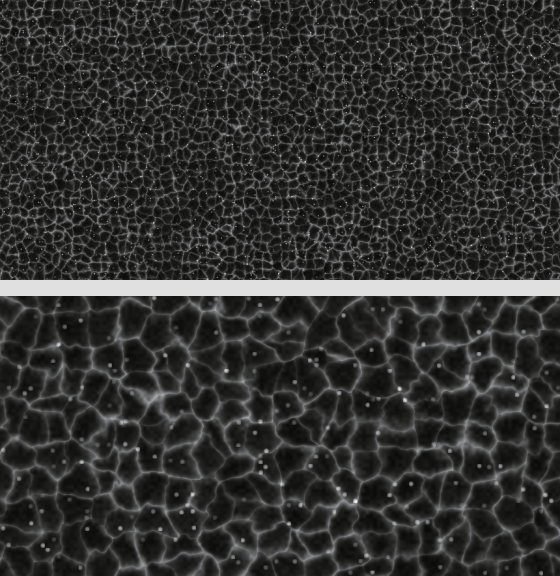
Top: the whole. Bottom: its middle third, enlarged.
Reproduce this texture procedurally as a Shadertoy shader.

```glsl
// Black crinkled coating: dark rounded pebbles in a web of pale grey veins, with fine glints.
#define CELLS 31.0         // pebbles per canvas height
#define VEIN_WIDTH 0.078   // vein falloff, in pebble units
#define VEIN_LIGHT 0.44    // vein brightness
#define BASE_LIGHT 0.062   // pebble brightness
#define WARP 0.20          // crookedness of the veins
#define RELIEF 0.07        // side lighting of the pebbles
#define GRAIN 0.075        // fine surface noise
#define GLINT_SHARE 0.035  // share of grains that sparkle
#define GLINT_LIGHT 0.34   // sparkle brightness
#define WARM_DARK vec3(1.01, 1.0, 0.965)
#define COOL_LIGHT vec3(0.99, 1.0, 1.02)

// Integer hash: two random values per lattice point
vec2 hash2(vec2 cell) {
    uvec2 q = uvec2(ivec2(cell)) * uvec2(1597u, 3812u) + uvec2(7919u, 104729u);
    uint n = (q.x ^ (q.y * 26699u)) * 747796u + 28913u;
    n = ((n >> 15u) ^ n) * 73244475u;
    n = ((n >> 16u) ^ n) * 73244475u;
    n = (n >> 16u) ^ n;
    return vec2(n & 65535u, n >> 16u) / 65535.0;
}

// Smooth value noise, two channels
vec2 noise2(vec2 p) {
    vec2 i = floor(p), f = fract(p);
    f = f * f * (3.0 - 2.0 * f);
    return mix(mix(hash2(i), hash2(i + vec2(1, 0)), f.x),
               mix(hash2(i + vec2(0, 1)), hash2(i + vec2(1, 1)), f.x), f.y);
}

// Returns vein strength in x, sideways position inside the pebble in y, pebble tint in z
vec3 pebbles(vec2 p) {
    vec2 home = floor(p), nearest = vec2(0), toSeed = vec2(9);
    for (int y = -1; y <= 1; y++)
    for (int x = -1; x <= 1; x++) {
        vec2 id = home + vec2(x, y);
        vec2 r = id + 0.08 + 0.84 * hash2(id) - p;
        if (dot(r, r) < dot(toSeed, toSeed)) { toSeed = r; nearest = id; }
    }
    // Sum the glow of all borders, so that junctions fill in and pebbles turn round
    float vein = 0.0;
    for (int y = -2; y <= 2; y++)
    for (int x = -2; x <= 2; x++) {
        if (x == 0 && y == 0) continue;
        vec2 id = nearest + vec2(x, y);
        vec2 r = id + 0.08 + 0.84 * hash2(id) - p;
        float border = dot(0.5 * (toSeed + r), normalize(r - toSeed));
        float strength = mix(0.2, 1.25, hash2(nearest + id + 500.0).x);
        vein += strength * exp(-max(border, 0.0) / VEIN_WIDTH);
    }
    float side = dot(toSeed, normalize(vec2(-0.7, 0.7)));
    return vec3(vein, side, hash2(nearest + 900.0).y);
}

// Brightness of the coating at p, in canvas heights
float coating(vec2 p) {
    vec2 q = p * CELLS;
    q += WARP * (2.0 * noise2(q * 1.1 + 40.0) - 1.0);
    q += 0.6 * WARP * (2.0 * noise2(q * 3.1 + 90.0) - 1.0);
    vec3 cell = pebbles(q);

    // Broad dents fade some veins and leave slanted shadows
    vec2 slant = vec2(p.x + p.y, 1.6 * (p.y - p.x));
    float dents = noise2(slant * 9.0 + 20.0).x;
    float patches = noise2(q * 0.55 + 70.0).y;
    float fade = (0.65 + 0.35 * dents) * (0.6 + 0.8 * patches);

    float vein = 1.15 * (1.0 - exp(-1.15 * cell.x * fade));
    float light = BASE_LIGHT + 0.03 * cell.z + VEIN_LIGHT * vein;
    light += RELIEF * cell.y * (0.5 + vein);

    // Fine grain, stronger on the veins
    float grain = noise2(p * 230.0).x - 0.5;
    light += GRAIN * grain * (0.7 + 2.0 * vein);

    // Scattered round glints
    vec2 g = p * 150.0, gi = floor(g);
    vec2 rnd = hash2(gi + 3000.0);
    vec2 spot = fract(g) - 0.3 - 0.4 * hash2(gi + 6000.0);
    float glint = step(rnd.x, GLINT_SHARE) * (1.0 - smoothstep(0.15, 0.6, length(spot)));
    return max(light + GLINT_LIGHT * (0.4 + rnd.y) * glint, 0.02);
}

void mainImage(out vec4 fragColor, in vec2 fragCoord) {
    // 2 x 2 samples smooth the thin veins
    float light = 0.0;
    for (int k = 0; k < 4; k++) {
        vec2 shift = vec2(k & 1, k >> 1) * 0.5 - 0.25;
        light += 0.25 * coating((fragCoord + shift) / iResolution.y);
    }
    vec3 tint = mix(WARM_DARK, COOL_LIGHT, smoothstep(0.08, 0.4, light));
    fragColor = vec4(clamp(light * tint, 0.0, 1.0), 1.0);
}
```
